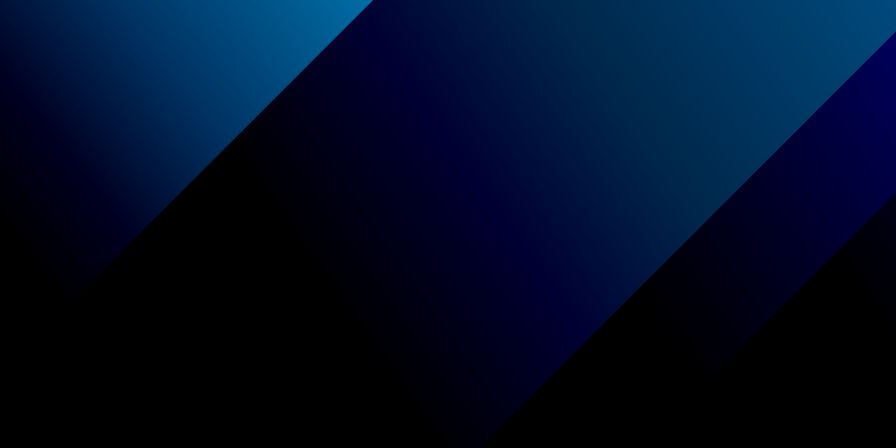
A WebGL 2 fragment shader for this background:

```glsl
#version 300 es
precision highp float;

// Diagonal panels in black, navy and teal, cut by parallel 45 degree edges.
// Each panel holds its own slanted colour ramp, brightening to the upper right;
// the panels are laid over one another from left to right.

uniform vec2 u_resolution;
out vec4 outColor;

// Position of t between two ramp stops, clamped to 0..1.
float span(float a, float b, float t) {
    return clamp((t - a) / (b - a), 0.0, 1.0);
}

// Upper left panel: black, navy, then bright azure.
vec3 azurePanel(float t) {
    vec3 color = mix(vec3(0.0), vec3(0.0, 0.0, 0.13), span(-0.31, -0.10, t));
    color = mix(color, vec3(0.0, 0.20, 0.39), span(-0.10, 0.21, t));
    return mix(color, vec3(0.0, 0.43, 0.65), span(0.21, 0.65, t));
}

// Wide middle panel: black, navy, muted teal, then steel blue.
vec3 tealPanel(float t) {
    vec3 color = mix(vec3(0.0), vec3(0.0, 0.0, 0.20), span(0.22, 0.645, t));
    color = mix(color, vec3(0.0, 0.15, 0.29), span(0.645, 1.0, t));
    return mix(color, vec3(0.0, 0.29, 0.49), span(1.0, 1.64, t));
}

void main() {
    // Canvas heights, measured from the upper left corner along x.
    vec2 p = gl_FragCoord.xy / u_resolution.y;
    vec2 fromTop = vec2(p.x, p.y - 1.0);

    // Ramp coordinates; the left panel leans slightly more.
    float leftRamp = dot(fromTop, vec2(0.78, 0.62));
    float mainRamp = dot(fromTop, vec2(0.82, 0.57));

    // Signed distance across the 45 degree edges, softened over one pixel.
    float across = (p.x - p.y) * 0.70711;
    float soft = 0.6 / u_resolution.y;

    vec3 indigo = vec3(0.0, 0.0, 0.36) * pow(span(0.78, 1.6, mainRamp), 1.1);
    vec3 shadow = vec3(0.0, 0.0, 0.09) * span(1.19, 1.40, mainRamp);

    // Stack the panels from left to right.
    vec3 color = azurePanel(leftRamp);
    color = mix(color, tealPanel(mainRamp), smoothstep(-soft, soft, across + 0.167 * 0.70711));
    color = mix(color, indigo, smoothstep(-soft, soft, across - 1.070 * 0.70711));
    color = mix(color, shadow, smoothstep(-soft, soft, across - 1.430 * 0.70711));

    outColor = vec4(color, 1.0);
}
```
